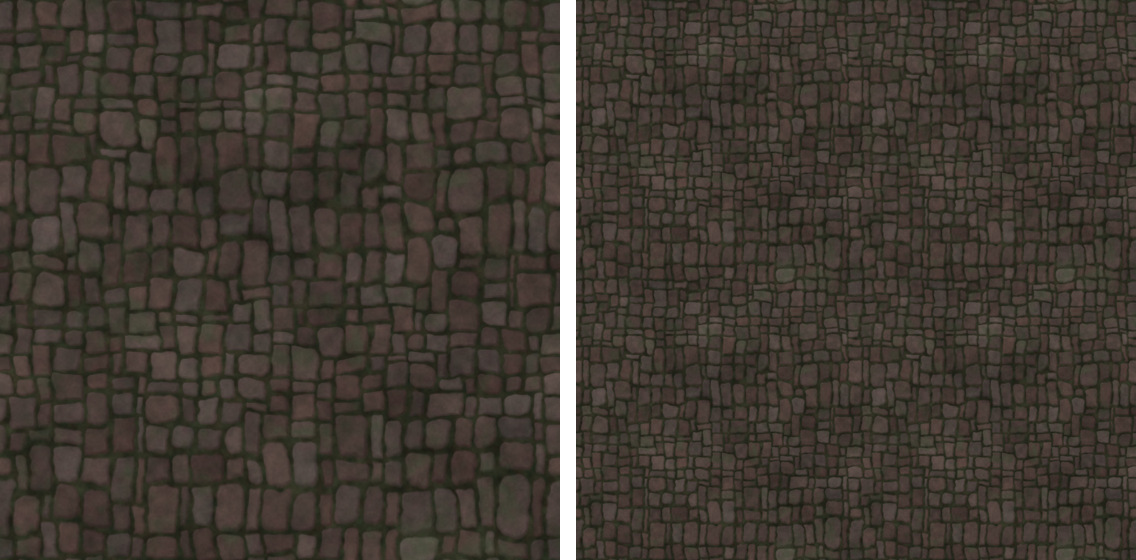
Left: one tile. Right: repeated 2 by 2.
Write a three.js fragment shader that draws this texture.

```glsl
varying vec2 vUv;

const float TAU = 6.2831853;
const vec2 GRID = vec2(24.0, 20.0); // even counts keep the block pattern tiling
const vec3 RUST = vec3(0.287, 0.225, 0.203);
const vec3 SLATE = vec3(0.303, 0.267, 0.250);
const vec3 MOSS = vec3(0.245, 0.257, 0.195);
const vec3 JOINT = vec3(0.163, 0.168, 0.118);

float hash(vec2 p) {
  vec3 q = fract(p.xyx * 0.1031);
  q += dot(q, q.yzx + 33.33);
  return fract((q.x + q.y) * q.z);
}

// Value noise that wraps after a whole number of cells
float noise(vec2 uv, vec2 cells, float seed) {
  vec2 p = uv * cells;
  vec2 i = floor(p);
  vec2 f = p - i;
  f = f * f * (3.0 - 2.0 * f);
  vec2 a = mod(i, cells) + seed;
  vec2 b = mod(i + 1.0, cells) + seed;
  return mix(mix(hash(a), hash(vec2(b.x, a.y)), f.x),
             mix(hash(vec2(a.x, b.y)), hash(b), f.x), f.y);
}

float fbm(vec2 uv, vec2 cells, float seed) {
  float sum = 0.0;
  float weight = 0.5;
  for (int i = 0; i < 4; i++) {
    sum += weight * noise(uv, cells, seed);
    cells *= 2.0;
    seed += 17.0;
    weight *= 0.5;
  }
  return sum / 0.9375;
}

// Position of the dividing line inside a grid cell
float cut(vec2 cell) {
  return mix(0.16, 0.84, hash(mod(cell, GRID) + 7.0));
}

bool isEven(vec2 cell) {
  return mod(cell.x + cell.y, 2.0) < 0.5;
}

// Grid corner owning the block: even cells split in x, odd cells in y
vec2 blockCorner(vec2 q) {
  vec2 c = floor(q);
  vec2 f = q - c;
  vec2 side;
  if (isEven(c)) {
    side.x = step(cut(c), f.x);
    side.y = step(cut(c + vec2(2.0 * side.x - 1.0, 0.0)), f.y);
  } else {
    side.y = step(cut(c), f.y);
    side.x = step(cut(c + vec2(0.0, 2.0 * side.y - 1.0)), f.x);
  }
  return c + side;
}

// Lower left (xy) and upper right (zw) of a block
vec4 blockBounds(vec2 v) {
  float upRight = cut(v);
  float downLeft = cut(v - 1.0);
  float upLeft = cut(v - vec2(1.0, 0.0));
  float downRight = cut(v - vec2(0.0, 1.0));
  return isEven(v)
    ? vec4(v - 1.0 + vec2(downLeft, downRight), v + vec2(upRight, upLeft))
    : vec4(v - 1.0 + vec2(upLeft, downLeft), v + vec2(downRight, upRight));
}

float roundedBox(vec2 p, vec2 halfSize, float radius) {
  vec2 d = abs(p) - halfSize + radius;
  return length(max(d, 0.0)) + min(max(d.x, d.y), 0.0) - radius;
}

void main() {
  // Bent layout with alternating bands of tall and short stones
  vec2 uv = vUv;
  vec2 bend = vec2(fbm(vUv, vec2(14.0), 3.0), fbm(vUv, vec2(14.0), 61.0)) - 0.5;
  vec2 chips = vec2(noise(vUv, vec2(90.0), 9.0), noise(vUv, vec2(90.0), 41.0)) - 0.5;
  uv += bend * 0.022 + chips * 0.003;
  uv.y -= 0.024 * sin(2.0 * TAU * (vUv.y - 0.12));

  // Stone shape
  vec2 q = uv * GRID;
  vec2 corner = blockCorner(q);
  vec4 bounds = blockBounds(corner);
  vec2 id = mod(corner, GRID);
  vec2 halfSize = 0.5 * (bounds.zw - bounds.xy) / GRID;
  vec2 p = (q - 0.5 * (bounds.xy + bounds.zw)) / GRID;
  vec2 shear = vec2(hash(id + 101.0), hash(id + 151.0)) - 0.5;
  p += p.yx * shear * 0.16;
  float gap = mix(0.0012, 0.0042, noise(vUv, vec2(30.0), 23.0));
  float radius = min(halfSize.x, halfSize.y) * mix(0.2, 0.6, hash(id + 211.0));
  float d = roundedBox(p, halfSize - gap, radius);
  float stone = smoothstep(0.0018, -0.0030, d);

  // Stone colour with mottling, moss and worn edges
  float broad = fbm(vUv, vec2(6.0), 77.0);
  float mottle = fbm(vUv, vec2(56.0), 131.0) - 0.5;
  float stain = fbm(vUv, vec2(70.0), 191.0) - 0.5;
  float grain = noise(vUv, vec2(256.0), 12.0) - 0.5;
  vec3 face = mix(RUST, SLATE, clamp(hash(id + 307.0) + stain * 0.8, 0.0, 1.0));
  face = mix(face, MOSS, 0.65 * smoothstep(0.5, 0.78, fbm(vUv, vec2(22.0), 251.0)));
  face *= mix(0.88, 1.10, hash(id + 401.0)) * mix(0.86, 1.0, smoothstep(0.0, -0.008, d));
  float rim = smoothstep(-0.007, -0.003, d) * smoothstep(0.0005, -0.002, d);
  face += 0.030 * rim * dot(p / halfSize, vec2(-0.6, 0.7));

  // Joint colour and shared surface variation
  vec3 joint = JOINT * (1.0 + 0.5 * mottle);
  vec3 color = mix(joint, face, stone);
  color *= 1.0 + 0.30 * mottle + 0.07 * grain + 0.34 * (broad - 0.5);
  color += vec3(0.035, -0.025, -0.010) * stain;
  gl_FragColor = vec4(color, 1.0);
}
```
